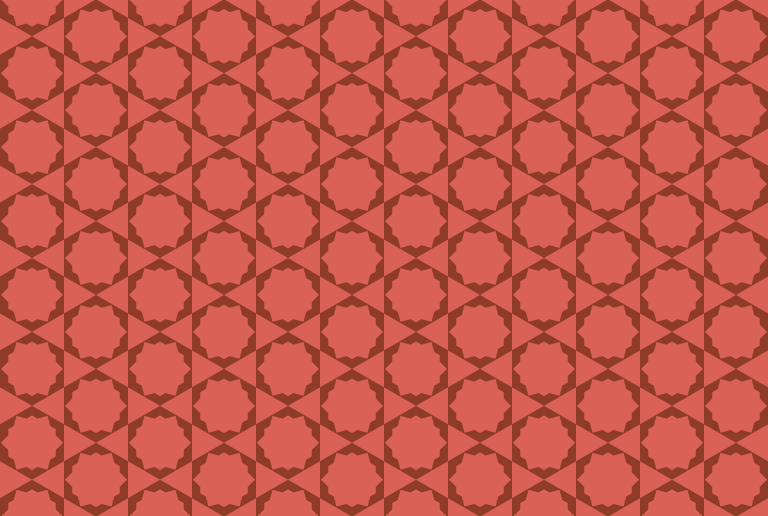
Reproduce this pattern procedurally as a WebGL 2 fragment shader.

```glsl
#version 300 es
precision highp float;
// Hexagons touching corner to corner, with triangles between them.
// Each holds a twelve-pointed star that leaves a chevron at every corner;
// columns are folded to one cell, and the cell to one sixth of a turn.

#define COLUMNS 12.0                  // hexagons across the canvas
#define BAND 0.26                     // chevron thickness, in inradii
#define TIP_REACH 0.97                // star tip distance, in inradii
#define TIP_SLOPE 1.0                 // larger values sharpen the chevron ends less
#define SAMPLES 4                     // smoothing samples per axis
#define CORAL vec3(0.850, 0.382, 0.332)
#define BROWN vec3(0.558, 0.230, 0.155)

uniform vec2 u_resolution;
out vec4 fragColor;

const float SECTOR = 1.04719755;      // a sixth of a turn
const float CELL_HEIGHT = 2.309401;   // corner to corner, inradius 1

// Position relative to the hexagon centre; even columns drop by half a cell.
vec2 cellPosition(vec2 p) {
    float column = floor(p.x * 0.5);
    float isEven = 1.0 - mod(column, 2.0);
    float y = p.y + 0.5 * CELL_HEIGHT * (1.0 + isEven);
    return vec2(mod(p.x, 2.0) - 1.0, mod(y, CELL_HEIGHT) - 0.5 * CELL_HEIGHT);
}

// Folds the plane so that x points to the middle of the nearest side.
vec2 foldSector(vec2 p) {
    float angle = atan(p.y, p.x + 1e-6);
    angle -= SECTOR * floor(angle / SECTOR + 0.5);
    return length(p) * vec2(cos(angle), abs(sin(angle)));
}

// 1 on the chevrons, 0 on the stars and triangles.
float chevrons(vec2 p) {
    vec2 s = foldSector(cellPosition(p));
    float hexagon = s.x - 1.0;
    float core = s.x - (1.0 - BAND);
    float tip = s.x + TIP_SLOPE * s.y - TIP_REACH;
    float star = min(core, tip);
    return step(hexagon, 0.0) * step(0.0, star);
}

void main() {
    float unitsPerPixel = 2.0 * COLUMNS / u_resolution.x;
    vec2 centred = gl_FragCoord.xy - 0.5 * u_resolution;

    // Average a small grid of points inside the pixel.
    float coverage = 0.0;
    for (int j = 0; j < SAMPLES; j++) {
        for (int i = 0; i < SAMPLES; i++) {
            vec2 offset = (vec2(i, j) + 0.5) / float(SAMPLES) - 0.5;
            coverage += chevrons((centred + offset) * unitsPerPixel);
        }
    }
    coverage /= float(SAMPLES * SAMPLES);

    fragColor = vec4(mix(CORAL, BROWN, coverage), 1.0);
}
```
